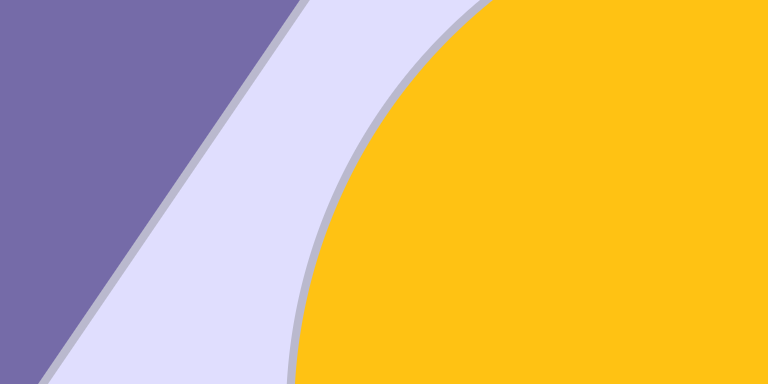
Give the GLSL for this background, as a Shadertoy shader.

```glsl
const vec3 PURPLE   = vec3(0.459, 0.418, 0.659);
const vec3 LAVENDER = vec3(0.878, 0.870, 0.996);
const vec3 RIM      = vec3(0.728, 0.724, 0.806);
const vec3 YELLOW   = vec3(1.000, 0.761, 0.074);

// Lengths are in canvas heights, measured from the lower left
const vec2  SLOPE_BOTTOM = vec2(0.099, 0.0);
const vec2  SLOPE_TOP    = vec2(0.781, 1.0);
const vec2  DISC_CENTER  = vec2(2.1505, -0.0797);
const float DISC_RADIUS  = 1.3846;
const float RIM_WIDTH    = 0.0213;

// Signed distance to the line through a and b, negative on its left
float lineDistance(vec2 p, vec2 a, vec2 b) {
    vec2 along = normalize(b - a);
    return dot(p - a, vec2(along.y, -along.x));
}

// Antialiased coverage of the region where the distance is negative
float coverage(float dist, float pixel) {
    return clamp(0.5 - dist / pixel, 0.0, 1.0);
}

void mainImage(out vec4 fragColor, in vec2 fragCoord) {
    float pixel = 1.0 / iResolution.y;
    vec2 p = fragCoord * pixel;
    // Keep the layout proportional to the canvas width
    p.x *= 2.0 * iResolution.y / iResolution.x;

    float slope = lineDistance(p, SLOPE_BOTTOM, SLOPE_TOP);
    float disc = length(p - DISC_CENTER) - DISC_RADIUS;

    // Slanted panel with its rim
    vec3 color = LAVENDER;
    color = mix(color, RIM, coverage(slope - RIM_WIDTH, pixel));
    color = mix(color, PURPLE, coverage(slope, pixel));

    // Large disc with its rim
    color = mix(color, RIM, coverage(disc - RIM_WIDTH, pixel));
    color = mix(color, YELLOW, coverage(disc, pixel));

    fragColor = vec4(color, 1.0);
}
```
